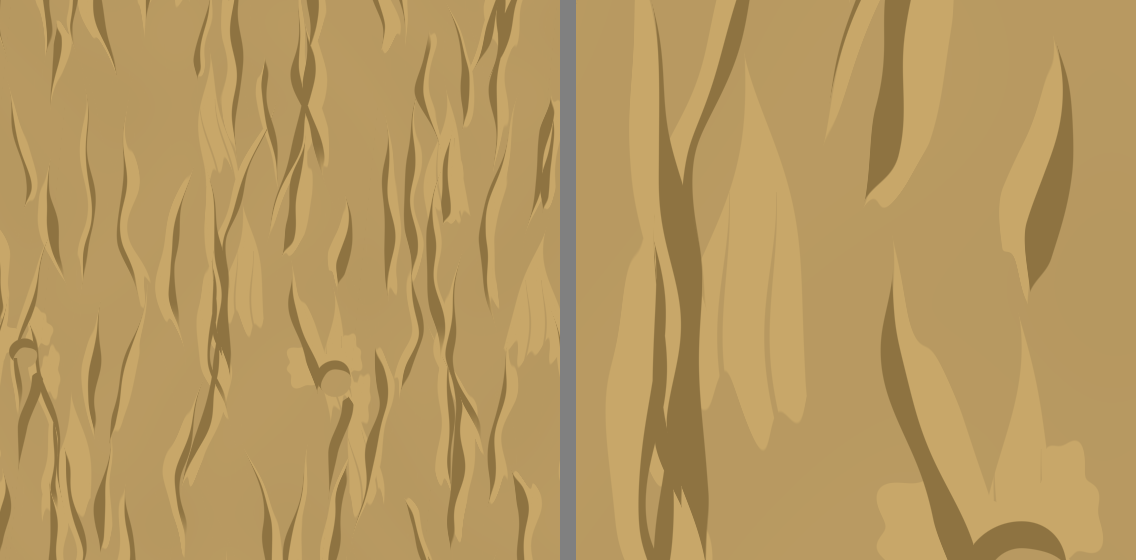
Left, the full canvas; right, a detail of the centre.
Give the GLSL for this texture, as a Shadertoy shader.

```glsl
// Stylised tree bark: kinked, tapering dark cracks with pale lips beside them,
// pale dripping flakes and a few crescent knots on a flat tan ground.
// Each kind of feature is scattered on a jittered grid and merged as masks.

#define BASE_COLOR  vec3(0.72, 0.60, 0.38)
#define LIGHT_COLOR vec3(0.785, 0.655, 0.41)
#define DARK_COLOR  vec3(0.555, 0.45, 0.255)
#define CRACK_CELL  vec2(0.14, 0.36)
#define FLAKE_CELL  vec2(0.32, 0.38)
#define KNOT_CELL   vec2(0.36, 0.34)
#define CRACK_SHARE 0.82
#define FLAKE_SHARE 0.62
#define KNOT_SHARE  0.55
#define CRACK_WIDTH 0.0105
#define LIP_WIDTH   0.024

float edge;  // half width of a smoothed edge

vec4 hash4(vec2 c) {
    vec4 h = fract(c.xyxy * vec4(0.1031, 0.1030, 0.0973, 0.1099));
    h += dot(h, h.wzxy + 33.33);
    return fract((h.xxyz + h.yzzw) * h.zywx);
}

// Positive distance is inside the shape.
float fill(float d) { return smoothstep(-edge, edge, d); }

float lumpyDisc(vec2 q, float radius, float phase) {
    float a = atan(q.y, q.x);
    float lumps = 0.16 * sin(3.0 * a + phase) + 0.1 * sin(7.0 * a - phase * 2.0);
    return radius * (1.0 + lumps) - length(q);
}

// Returns (pale, dark) coverage of one crack and its lip.
vec2 crack(vec2 q, vec4 r, vec4 s) {
    float halfLength = mix(0.08, 0.2, r.z);
    float phase = 6.283 * s.w;
    float kink = q.y - (s.z - 0.5) * 0.16;
    float spine = (s.x - 0.5) * 0.32 * q.y
                + (s.y - 0.5) * 0.55 * (sqrt(kink * kink + 0.0002) - 0.05)
                + 0.004 * sin(q.y * 38.0 + phase);
    float x = q.x - spine;
    float t = q.y / halfLength * (r.w > 0.72 ? -1.0 : 1.0);

    float taper = smoothstep(1.0, -0.1, t) * smoothstep(-1.0, -0.55, t + x * 12.0);
    float swell = 0.85 + 0.25 * sin(q.y * 47.0 + phase * 3.0);
    float width = CRACK_WIDTH * mix(0.5, 1.15, s.z) * taper * swell;
    float dark = fill(width - 0.0012 - abs(x));
    dark *= mix(1.0, smoothstep(-0.95, -0.55, t), step(0.75, s.y));

    float side = s.w > 0.5 ? x : -x;
    float u = t + 0.25 * (r.x - 0.5) + 0.1 * sin(side * 260.0 + phase);
    float lip = smoothstep(1.1, 0.1, u) * smoothstep(-1.0, -0.6, u);
    lip *= LIP_WIDTH * mix(0.4, 1.2, r.y) * (0.75 + 0.25 * sin(q.y * 31.0 + phase * 2.0));
    float pale = fill(min(side, width + lip - side) - 0.001);
    return vec2(pale, dark);
}

// Pale wedge, pointed on top, dripping below, cut by thin slits.
float flake(vec2 q, vec4 r) {
    float phase = 6.283 * r.w;
    float x = q.x - (r.z - 0.5) * 0.3 * q.y - 0.006 * sin(q.y * 30.0 + phase);
    float halfWidth = mix(0.025, 0.055, r.z) * smoothstep(0.15, -0.06, q.y);
    float drip = 0.016 * sin(x * 105.0 + phase) + 0.012 * sin(x * 230.0 + phase * 2.0);
    float body = fill(min(halfWidth - abs(x) - 0.001, (q.y + 0.08 + drip) * 0.4));
    float slit = abs(abs(x + 0.08 * q.y) - 0.014);
    float cut = fill(0.0016 * smoothstep(0.06, -0.03, q.y) - slit)
              * step(q.y, 0.05) * step(0.3, r.w);
    return body * (1.0 - cut);
}

// Returns (pale, dark, hole) coverage of one knot with its trailing crack.
vec3 knot(vec2 q, vec4 r) {
    float phase = 6.283 * r.z;
    float radius = mix(0.022, 0.029, r.w);
    float a = atan(q.y, q.x);
    float thick = 0.009 * smoothstep(-0.35, 0.9, cos(a - 1.9 - 0.5 * r.z));
    float dark = fill(thick - 0.001 - abs(length(q) - radius));
    float hole = fill(radius - length(q));

    float bend = 0.024 - 0.018 * smoothstep(-0.05, -0.13, q.y);
    float run = smoothstep(-0.22, -0.1, q.y) * smoothstep(-0.018, -0.034, q.y + q.x * 0.3);
    float tail = q.x - bend - 0.1 * (q.y + 0.03);
    dark = max(dark, fill(0.011 * run - 0.001 - abs(tail)));

    float pale = fill(lumpyDisc((q - vec2(-0.05, 0.026)) * vec2(0.9, 1.0), 0.035, phase));
    pale = max(pale, fill(lumpyDisc((q - vec2(0.025, 0.046)) * vec2(1.0, 0.65), 0.022, phase + 2.0)));
    pale = max(pale, fill(lumpyDisc((q - vec2(0.047, -0.03)) * vec2(1.0, 0.4), 0.017, phase + 4.0)));
    return vec3(pale, dark, hole);
}

void mainImage(out vec4 fragColor, in vec2 fragCoord) {
    vec2 p = fragCoord / iResolution.y;
    edge = 0.8 / iResolution.y;
    float pale = 0.0, dark = 0.0, hole = 0.0;

    for (int j = -1; j <= 1; j++)
    for (int i = -1; i <= 1; i++) {
        vec2 step2 = vec2(i, j);

        // Three shifted layers of cracks
        for (int k = 0; k < 3; k++) {
            vec2 g = p / CRACK_CELL + float(k) * vec2(0.37, 0.34) + 3.0;
            vec2 c = floor(g) + step2;
            vec4 r = hash4(c + float(k) * 37.0), s = hash4(c + float(k) * 53.0 + 91.0);
            vec2 q = (g - c - 0.5 - (r.xy - 0.5) * vec2(0.6, 0.8)) * CRACK_CELL;
            vec2 m = crack(q, r, s) * step(fract(r.x * 7.0 + s.z * 5.0), CRACK_SHARE);
            pale = max(pale, m.x);
            dark = max(dark, m.y);
        }

        vec2 g = p / FLAKE_CELL + 11.3;
        vec2 c = floor(g) + step2;
        vec4 r = hash4(c + 17.0);
        vec2 q = (g - c - 0.5 - (r.xy - 0.5) * 0.7) * FLAKE_CELL;
        pale = max(pale, flake(q, r) * step(fract(r.x * 9.0 + r.w), FLAKE_SHARE));

        g = p / KNOT_CELL + 23.6;
        c = floor(g) + step2;
        r = hash4(c + 71.0);
        q = (g - c - 0.5 - (r.xy - 0.5) * 0.6) * KNOT_CELL;
        vec3 m = knot(q, r) * step(fract(r.y * 9.0 + r.z), KNOT_SHARE);
        pale = max(pale, m.x);
        dark = max(dark * (1.0 - m.z), m.y);
        hole = max(hole, m.z);
    }

    // Faint soft mottling of the ground
    float mottle = sin(p.x * 13.0 + 2.0 * sin(p.y * 7.0)) * sin(p.y * 11.0 + 2.0 * sin(p.x * 9.0));
    vec3 color = BASE_COLOR * (1.0 + 0.008 * mottle);
    color = mix(color, LIGHT_COLOR, pale * (1.0 - hole));
    color = mix(color, DARK_COLOR, dark);
    fragColor = vec4(color, 1.0);
}
```
